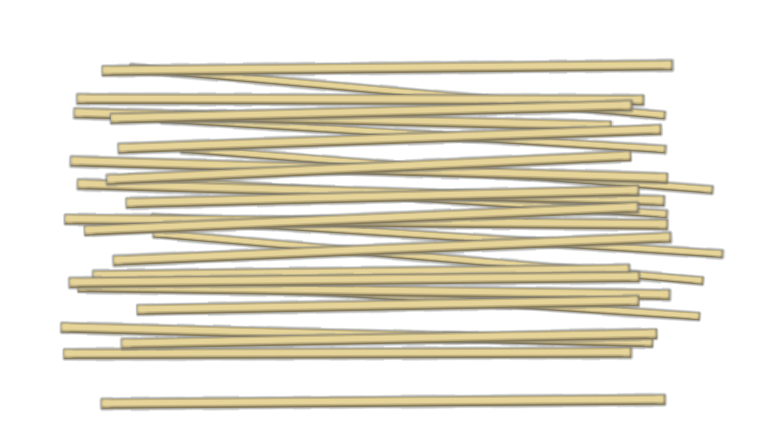
Give the GLSL for this pattern, as a Shadertoy shader.

```glsl
// Three loose layers of long, softly bevelled wooden sticks on white.
#define STICK_LIGHT vec3(0.90, 0.83, 0.60)
#define STICK_MID   vec3(0.76, 0.70, 0.51)
#define STICK_DARK  vec3(0.53, 0.48, 0.35)
#define SHADOW_GREY vec3(0.47, 0.47, 0.45)
#define SHADOW_WIDTH 0.0075
#define SHADOW_STRENGTH 0.62
#define ROW_JITTER 0.75
#define SHIFT_JITTER 0.12
#define SLOPE_JITTER 0.042
#define LENGTH_JITTER 0.08

// Four random values in 0..1 from a 2D key
vec4 hash42(vec2 key) {
    vec4 h = fract(key.xyxy * vec4(0.1031, 0.1030, 0.0973, 0.1099));
    h += dot(h, h.wzxy + 33.33);
    return fract((h.xxyz + h.yzzw) * h.zywx);
}

float boxDistance(vec2 p, vec2 halfSize, float corner) {
    vec2 d = abs(p) - halfSize + corner;
    return length(max(d, 0.0)) + min(max(d.x, d.y), 0.0) - corner;
}

// Lit wood: q runs along and across the stick
vec3 woodColour(vec2 q, vec2 halfSize) {
    float across = q.y / halfSize.y;
    float tone = smoothstep(-0.95, 0.0, across);
    tone *= 1.0 - 0.65 * smoothstep(0.45, 1.0, across);

    // Bright caps, then a darker bevel at the right tip
    float fromEnd = halfSize.x - abs(q.x);
    float cap = 1.0 - smoothstep(0.012, 0.026, fromEnd);
    tone = mix(tone, sqrt(tone), 0.6 * cap);
    float bevel = q.x > 0.0 ? 0.7 : 0.3;
    tone *= 1.0 - bevel * (1.0 - smoothstep(0.0, 0.008, fromEnd));

    vec3 colour = mix(STICK_DARK, STICK_MID, smoothstep(0.0, 0.5, tone));
    return mix(colour, STICK_LIGHT, smoothstep(0.5, 0.95, tone));
}

// Paint one stick with its soft, slightly broken grey rim
void drawStick(inout vec3 colour, vec2 q, vec2 halfSize, float key) {
    float pixel = 1.0 / iResolution.y;
    float d = boxDistance(q, halfSize, 0.002);

    float piece = hash42(vec2(floor(q.x * 24.0) + 60.0, key)).x;
    float rim = SHADOW_WIDTH * mix(0.75, 1.15, piece);
    float shadow = 1.0 - smoothstep(0.0, rim, d);
    colour = mix(colour, SHADOW_GREY, SHADOW_STRENGTH * shadow);

    float cover = 1.0 - smoothstep(-0.6 * pixel, 0.6 * pixel, d);
    colour = mix(colour, woodColour(q, halfSize), cover);
}

// Spread sticks evenly over the layer's height, then disturb each one
void drawLayer(inout vec3 colour, vec2 p, float seed, int count,
               vec2 centre, float span, float slope, vec2 halfSize) {
    for (int i = 0; i < count; i++) {
        float key = float(i) + 17.0 * seed;
        vec4 rnd = hash42(vec2(key, seed + 3.0)) - 0.5;
        float row = (float(i) + 0.5 + ROW_JITTER * rnd.x) / float(count) - 0.5;
        vec2 middle = centre + vec2(SHIFT_JITTER * rnd.y, -span * row);

        vec2 axis = normalize(vec2(1.0, slope + SLOPE_JITTER * rnd.z));
        vec2 offset = p - middle;
        vec2 q = vec2(dot(offset, axis), dot(offset, vec2(-axis.y, axis.x)));
        vec2 size = halfSize + vec2(LENGTH_JITTER * rnd.w, 0.0);
        drawStick(colour, q, size, key);
    }
}

void mainImage(out vec4 fragColor, in vec2 fragCoord) {
    vec2 p = (fragCoord - 0.5 * iResolution.xy) / iResolution.y;
    vec3 colour = vec3(1.0);

    // Thin falling sticks at the back, level ones, rising ones in front
    drawLayer(colour, p, 1.0, 7, vec2(0.09, 0.045), 0.60, -0.070, vec2(0.625, 0.0085));
    drawLayer(colour, p, 2.0, 11, vec2(-0.04, -0.03), 0.84, -0.008, vec2(0.660, 0.0112));
    drawLayer(colour, p, 3.0, 9, vec2(-0.04, -0.01), 0.60, 0.031, vec2(0.620, 0.0112));

    fragColor = vec4(colour, 1.0);
}
```
